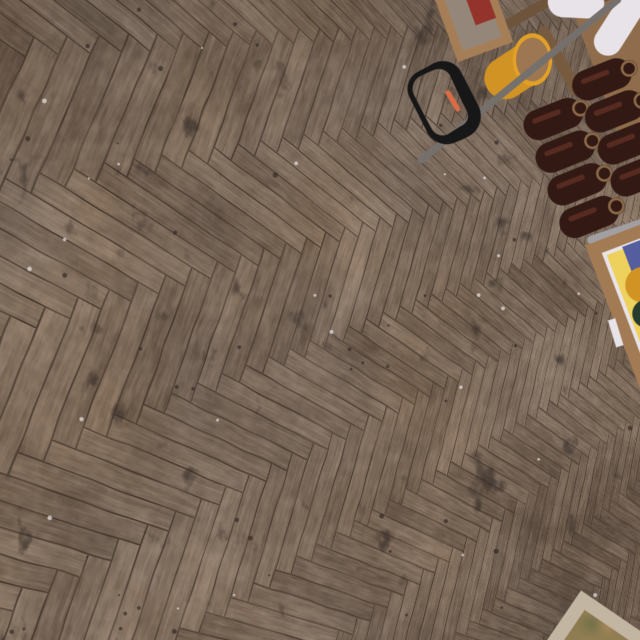
This texture is drawn by a WebGL 1 fragment shader. Its source:

```glsl
precision highp float;
// Worn herringbone parquet seen at a slant, with a few objects along the right.
// A projective map straightens the floor, then integer cells pick each plank;
// noise adds grain, stains and specks, and distance functions draw the objects.
uniform vec2 u_resolution;

const float PLANK_RATIO = 7.0;      // plank length over width
const float VANISH_X = 1.875;       // where the seams converge
const float SEAM_START = 0.310;
const float SEAM_STEP = 0.2188;
const float ALONG_STEP = 0.1992;
const float SHEAR = 0.4345;
const float GAP = 0.035;            // half gap, in plank widths
const vec3 WOOD_DARK = vec3(0.36, 0.30, 0.25);
const vec3 WOOD_LIGHT = vec3(0.60, 0.525, 0.455);
const vec3 GAP_COLOR = vec3(0.25, 0.20, 0.165);
const vec3 STAIN = vec3(0.20, 0.165, 0.15);
const vec3 TAN = vec3(0.72, 0.55, 0.38);
const vec3 WHITE = vec3(0.91, 0.89, 0.91);
const vec3 GLASS = vec3(0.20, 0.10, 0.075);
const vec3 YELLOW = vec3(0.82, 0.58, 0.14);

float px;  // one pixel in canvas units

float hash(vec2 p) {
  p = fract(p * vec2(0.1731, 0.2397));
  p += dot(p, p.yx + 19.19);
  return fract((p.x + p.y) * p.x * 7.13);
}

float noise(vec2 p) {
  vec2 i = floor(p), f = fract(p);
  f = f * f * (3.0 - 2.0 * f);
  return mix(mix(hash(i), hash(i + vec2(1, 0)), f.x),
             mix(hash(i + vec2(0, 1)), hash(i + vec2(1, 1)), f.x), f.y);
}

float fbm(vec2 p) {
  float sum = 0.0, amp = 0.53;
  for (int i = 0; i < 4; i++) {
    sum += amp * noise(p);
    p = p * 2.03 + 7.7;
    amp *= 0.5;
  }
  return sum;
}

float capsule(vec2 q, vec2 a, vec2 b, float r) {
  vec2 d = b - a;
  return length(q - a - d * clamp(dot(q - a, d) / dot(d, d), 0.0, 1.0)) - r;
}

float box(vec2 q, vec2 center, vec2 halfSize, float angle) {
  float c = cos(angle), s = sin(angle);
  q -= center;
  q = abs(vec2(c * q.x + s * q.y, c * q.y - s * q.x)) - halfSize;
  return length(max(q, 0.0)) + min(max(q.x, q.y), 0.0);
}

void paint(inout vec3 col, float d, vec3 ink) {
  col = mix(col, ink, 1.0 - smoothstep(-px, px, d));
}

// Floor: herringbone planks with wear
vec3 parquet(vec2 q) {
  float depth = 1.0 - q.x / VANISH_X;
  vec2 flat2 = q / depth;
  float v = (flat2.y - SEAM_START) / SEAM_STEP;
  float u = (flat2.x - SHEAR * flat2.y) / ALONG_STEP;
  vec2 p = 0.5 * PLANK_RATIO * vec2(u + v, v - u) + 0.5;
  p += 0.08 * (vec2(noise(p * 0.8), noise(p * 0.8 + 40.0)) - 0.5);
  vec2 cell = floor(p), f = fract(p);
  float k = mod(cell.x + cell.y, 2.0 * PLANK_RATIO);
  bool across = k < PLANK_RATIO;
  float run = across ? k : k - PLANK_RATIO;
  vec2 local = across ? vec2(run + f.x, f.y) : vec2(run + f.y, f.x);
  vec2 id = across ? cell - vec2(run, 0) : cell - vec2(0, run) + 71.0;
  float seed = hash(id + 113.0);

  float grain = fbm(local * vec2(0.9, 9.0) + seed * 91.0);
  float tone = 0.5 + 0.30 * (seed - 0.5) + 0.55 * (grain - 0.5);
  tone += 0.65 * (fbm(q * 9.0 + 3.0) - 0.5) + 0.35 * (fbm(q * 70.0) - 0.5);
  tone -= 0.22 * smoothstep(0.25, 0.0, q.y) + 0.22 * smoothstep(1.4, 1.9, q.x + q.y);
  vec3 col = mix(WOOD_DARK, WOOD_LIGHT, clamp(tone, 0.0, 1.0));
  col *= mix(vec3(1.03, 1.0, 0.96), vec3(0.98, 1.0, 1.04), fbm(q * 6.0 + 20.0));

  // Gaps, dark spots and pale specks
  vec2 edge = min(local, vec2(PLANK_RATIO, 1.0) - local);
  float soft = px * PLANK_RATIO * 2.8 / (depth * depth);
  float gap = 1.0 - smoothstep(GAP - soft, GAP + soft, min(edge.x, edge.y));
  col = mix(col, GAP_COLOR, gap * (0.45 + 0.5 * noise(q * 22.0)));
  col = mix(col, STAIN, 0.65 * smoothstep(0.70, 0.90, fbm(q * vec2(27.0, 20.0) + 11.0)));
  vec2 dust = q * 34.0, spot = floor(dust);
  vec2 at = 0.25 + 0.5 * vec2(hash(spot + 5.0), hash(spot + 29.0));
  float size = 0.05 + 0.09 * hash(spot + 47.0);
  float speck = 1.0 - smoothstep(size - 0.05, size + 0.05, length(fract(dust) - at));
  float kind = hash(spot + 83.0);
  col = mix(col, kind > 0.975 ? WHITE : STAIN, speck * 0.7 * step(0.93, kind));
  return col;
}

void bottle(inout vec3 col, vec2 q, vec2 base) {
  vec2 neck = base + vec2(0.065, -0.026);
  float body = capsule(q, base, base + vec2(0.045, -0.018), 0.024);
  paint(col, min(body, capsule(q, base, neck, 0.013)), GLASS);
  paint(col, capsule(q, base - 0.006, base + vec2(0.03, -0.02), 0.004), GLASS * 1.7);
  paint(col, abs(length(q - neck) - 0.011) - 0.002, TAN * 0.75);
}

void main() {
  vec2 q = gl_FragCoord.xy / u_resolution;
  q.y = 1.0 - q.y;
  px = 1.0 / min(u_resolution.x, u_resolution.y);
  vec3 col = parquet(q);

  // Shelf and crate
  paint(col, box(q, vec2(1.0, 0.10), vec2(0.07, 0.11), -0.35), TAN * 0.78);
  paint(col, capsule(q, vec2(0.79, 0.04), vec2(0.86, 0.0), 0.008), TAN * 0.6);
  paint(col, capsule(q, vec2(0.85, 0.05), vec2(0.90, 0.14), 0.009), TAN * 0.65);
  float crate = box(q, vec2(0.738, 0.025), vec2(0.046, 0.060), -0.35);
  paint(col, crate, TAN * 0.9);
  paint(col, crate + 0.014, vec3(0.58, 0.53, 0.48));
  paint(col, box(q, vec2(0.752, 0.014), vec2(0.017, 0.021), -0.35), vec3(0.58, 0.20, 0.17));

  // Bottles, in two rows
  for (int i = 0; i < 4; i++) {
    float n = float(i);
    bottle(col, q, vec2(0.918, 0.133) + n * vec2(0.020, 0.050));
    bottle(col, q, vec2(0.842, 0.195) + n * vec2(0.0187, 0.051));
  }
  paint(col, capsule(q, vec2(0.925, 0.375), vec2(1.0, 0.35), 0.007), WHITE * 0.7);

  // Cup, cloths, rod and strap
  paint(col, capsule(q, vec2(0.790, 0.122), vec2(0.828, 0.097), 0.033), YELLOW);
  float mouth = length((q - vec2(0.832, 0.093)) * vec2(1.33, 1.0)) - 0.041;
  paint(col, mouth, YELLOW * 1.08);
  paint(col, mouth + 0.007, TAN * 0.85);
  paint(col, capsule(q, vec2(0.950, 0.065), vec2(0.985, 0.01), 0.022), WHITE);
  paint(col, capsule(q, vec2(0.880, 0.003), vec2(0.920, 0.005), 0.024), WHITE);
  paint(col, capsule(q, vec2(0.658, 0.25), vec2(0.965, 0.0), 0.0055), vec3(0.46, 0.44, 0.42));
  float strap = box(q, vec2(0.691, 0.160), vec2(0.012, 0.030), -0.47) - 0.026;
  paint(col, abs(strap) - mix(0.004, 0.010, smoothstep(0.66, 0.73, q.x)), vec3(0.09));
  paint(col, capsule(q, vec2(0.70, 0.145), vec2(0.715, 0.17), 0.004), vec3(0.85, 0.42, 0.27));

  // Framed panels
  float panel = box(q, vec2(1.126, 0.517), vec2(0.15, 0.20), -0.365);
  paint(col, panel, TAN * 0.88);
  paint(col, panel + 0.020, WHITE);
  paint(col, panel + 0.026, vec3(0.93, 0.82, 0.36));
  paint(col, box(q, vec2(1.01, 0.395), vec2(0.032, 0.022), -0.365), vec3(0.33, 0.37, 0.62));
  paint(col, length(q - vec2(1.005, 0.445)) - 0.028, YELLOW);
  paint(col, length(q - vec2(1.01, 0.49)) - 0.022, vec3(0.15, 0.23, 0.18));
  paint(col, box(q, vec2(0.962, 0.52), vec2(0.006, 0.022), -0.3), WHITE);
  float lowPanel = box(q, vec2(0.947, 1.131), vec2(0.15), 0.6);
  paint(col, lowPanel, vec3(0.76, 0.71, 0.63));
  paint(col, lowPanel + 0.022, mix(vec3(0.42, 0.43, 0.27), TAN, noise(q * 40.0)));

  gl_FragColor = vec4(col, 1.0);
}
```
